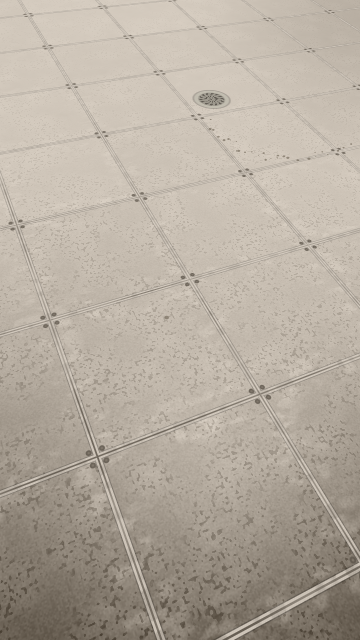
This texture is drawn by a WebGL 1 fragment shader. Its source:

```glsl
precision highp float;
uniform vec2 u_resolution;

float hash(vec2 p) {
  vec3 a = fract(vec3(p.xyx) * 0.1031);
  a += dot(a, a.yzx + 33.33);
  return fract((a.x + a.y) * a.z);
}

float noise(vec2 p) {
  vec2 i = floor(p), f = fract(p);
  f = f * f * (3.0 - 2.0 * f);
  return mix(mix(hash(i), hash(i + vec2(1.0, 0.0)), f.x),
             mix(hash(i + vec2(0.0, 1.0)), hash(i + 1.0), f.x), f.y);
}

float fbm(vec2 p) {
  float sum = 0.0, amp = 0.5;
  for (int i = 0; i < 4; i++) {
    sum += amp * noise(p);
    p = p * 2.03 + 17.1;
    amp *= 0.5;
  }
  return sum;
}

// Perspective projection from the view plane to tile units
vec2 toFloor(vec2 q) {
  vec2 plane = vec2(0.4613 * q.x - 0.1609 * q.y + 0.0792,
                    -0.193 * q.x - 0.5021 * q.y + 0.6892);
  return plane / (0.1043 - 0.0101 * q.x + 0.127 * q.y);
}

// Coverage of a band of half width w, filtered over footprint f
float band(float d, float w, float f) {
  return clamp((w - d) / f + 0.5, 0.0, 1.0) * min(1.0, 2.0 * w / f);
}

vec3 stone(float light) {
  return light - vec3(0.0, 0.037, 0.085);
}

void main() {
  float px = 1.0 / u_resolution.x;
  vec2 q = vec2(gl_FragCoord.x, u_resolution.y - gl_FragCoord.y) * px;
  float depth = gl_FragCoord.y / u_resolution.y;
  float near = 1.0 - depth;
  vec2 g = toFloor(q);
  vec2 gx = toFloor(q + vec2(px, 0.0)) - g;
  vec2 gy = toFloor(q + vec2(0.0, px)) - g;
  vec2 foot = sqrt(gx * gx + gy * gy);
  float blur = max(foot.x, foot.y);
  vec2 tile = floor(g);
  vec2 joint = abs(fract(g + 0.5) - 0.5);

  // Room light, sheen and darker corners
  float light = 0.825 - 0.37 * pow(near, 2.4);
  vec2 sheen = (q - vec2(0.58, 1.3)) / vec2(0.34, 0.3);
  light += 0.08 * exp(-dot(sheen, sheen));
  light -= 0.05 * smoothstep(0.7, 1.0, q.x) * smoothstep(0.45, 0.75, near);
  light -= 0.04 * smoothstep(0.45, 0.0, q.x) * smoothstep(0.3, 0.7, near);
  light -= 0.09 * smoothstep(0.5, 0.0, length(q - vec2(1.0, 0.0)));

  // Tile tone, mottling and pale scuffs beside the joints
  float cloud = fbm(g * 5.0 + tile * 7.0 + 40.0);
  light += 0.02 * (hash(tile + 31.0) - 0.5);
  light += (0.04 + 0.12 * near * near) * (cloud - 0.47);
  float edge = min(joint.x, joint.y);
  float scuff = smoothstep(0.48, 0.7, fbm(g * vec2(11.0, 19.0) + 60.0));
  light += 0.1 * scuff * near * smoothstep(0.25, 0.02, edge);

  // Pits and fine grain
  float fade = clamp(0.011 / blur, 0.0, 1.0);
  float pits = smoothstep(0.62, 0.85, noise(g * 78.0 + 900.0));
  light -= (0.05 + 0.1 * near) * pits * fade * smoothstep(0.25, 0.6, cloud);
  light += 0.07 * near * (noise(g * 130.0 + 1500.0) - 0.5) * fade;
  vec3 color = stone(light);

  // Cream joint strips around a dark, unevenly filled gap
  vec2 run = vec2(noise(vec2(floor(g.x + 0.5) * 9.0, g.y * 3.0) + 70.0),
                  noise(vec2(g.x * 3.0, floor(g.y + 0.5) * 9.0) + 170.0));
  float groove = max(band(joint.x, 0.021, foot.x), band(joint.y, 0.021, foot.y));
  float strip = max(band(joint.x, 0.016, foot.x), band(joint.y, 0.016, foot.y));
  float gap = max(band(joint.x, 0.0045, foot.x) * (0.35 + 0.65 * run.x),
                  band(joint.y, 0.0045, foot.y) * (0.35 + 0.65 * run.y));
  float chips = 0.78 + 0.22 * smoothstep(0.3, 0.55, noise(g * 24.0 + 300.0));
  color *= 1.0 - 0.22 * groove;
  color = mix(color, stone(0.9 - 0.06 * near), strip * chips * (0.72 + 0.2 * near));
  color = mix(color, vec3(0.25, 0.22, 0.18), gap * (0.3 + 0.55 * near));

  // Four bolts around each crossing
  float bolt = length(joint - 0.037);
  color = mix(color, vec3(0.36, 0.33, 0.29), 0.8 * band(bolt, 0.016, blur));
  color = mix(color, vec3(0.55, 0.51, 0.46), 0.6 * band(bolt, 0.006, blur));

  // Round drain with curved radial slots
  vec2 d = g - vec2(2.295, 3.28);
  float r = length(d);
  float slots = smoothstep(-0.3, 0.5, sin(atan(d.y, d.x) * 14.0 + r * 45.0));
  float rings = 0.6 + 0.4 * cos(r * 110.0);
  color *= 1.0 - 0.22 * band(r, 0.2, blur);
  color = mix(color, vec3(0.76, 0.74, 0.69), band(r, 0.185, blur));
  color = mix(color, vec3(0.36, 0.34, 0.31),
              band(r, 0.14, blur) * (0.35 + 0.6 * slots * rings));

  // Curved trail of drips and a lone spot
  float stain = band(length(g - toFloor(vec2(0.463, 0.882))), 0.015, blur);
  for (int i = 0; i < 30; i++) {
    float k = float(i), t = k / 29.0;
    vec2 at = mix(mix(vec2(0.58, 0.34), vec2(0.71, 0.5), t),
                  mix(vec2(0.71, 0.5), vec2(0.97, 0.41), t), t);
    at += 0.022 * (vec2(hash(vec2(k, 3.0)), hash(vec2(k, 8.0))) - 0.5);
    float size = 0.001 + 0.0035 * hash(vec2(k, 14.0));
    stain = max(stain, band(length((q - at) * vec2(1.0, 1.4)), size, px));
  }
  color = mix(color, vec3(0.42, 0.38, 0.32), 0.6 * stain);

  gl_FragColor = vec4(clamp(color, 0.0, 1.0), 1.0);
}
```
